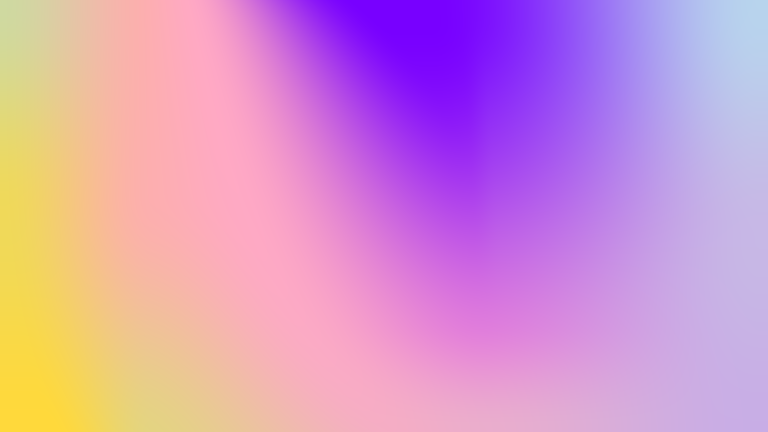
Write a Shadertoy shader that draws this background.

```glsl
// A soft mesh-like gradient: gold, peach, pink, violet and pale blue.
// Each height has a horizontal colour ramp; the stops drift and change
// colour on the way down, so the violet wedge leans and fades into pink.

#define WARM_X 0.20        // centre of the peach column
#define RIDGE_X 0.64       // lower position of the violet ridge
#define RIDGE_LEAN 0.18    // leftward shift of the ridge at the top
#define PINK_X 0.24        // pink stop at the top edge
#define CREASE 0.07        // strength of the faint fold in the violet

// Vertical colour ramp with its middle stop at height k.
vec3 ramp(vec3 top, vec3 middle, vec3 bottom, float k, float t) {
    vec3 upper = mix(top, middle, smoothstep(0.0, k, t));
    return mix(upper, bottom, smoothstep(k, 1.0, t));
}

void mainImage(out vec4 fragColor, in vec2 fragCoord) {
    vec2 uv = fragCoord / iResolution.xy;
    float x = uv.x;
    float t = 1.0 - uv.y;  // distance down from the top edge
    float t4 = t * t * t * t;
    float up = 1.0 - t;

    // Colours of the stops at this height
    vec3 gold = ramp(vec3(0.81, 0.85, 0.63), vec3(0.94, 0.85, 0.35),
                     vec3(1.00, 0.85, 0.23), 0.5, t);
    vec3 peach = mix(vec3(0.99, 0.685, 0.68), vec3(0.89, 0.835, 0.50),
                     smoothstep(0.45, 1.05, t));
    vec3 pink = mix(vec3(1.00, 0.66, 0.77), vec3(0.96, 0.68, 0.77), t4);
    vec3 violet = mix(vec3(0.47, 0.00, 1.00), vec3(0.91, 0.52, 0.85),
                      smoothstep(0.05, 0.90, t));
    violet = mix(violet, vec3(0.92, 0.68, 0.80), smoothstep(0.75, 1.0, t));
    vec3 sky = ramp(vec3(0.72, 0.83, 0.93), vec3(0.78, 0.72, 0.90),
                    vec3(0.785, 0.68, 0.90), 0.55, t);

    // Positions of the drifting stops
    float pinkX = PINK_X + 0.14 * t + 0.12 * t4;
    float ridgeX = RIDGE_X - RIDGE_LEAN * up * up * up * up;
    float skyStart = mix(0.56, 0.60, t);

    // Blend the stops from left to right
    vec3 color = mix(gold, peach, smoothstep(0.07 * t4, WARM_X, x));
    color = mix(color, pink, smoothstep(WARM_X - 0.03, pinkX + 0.02, x));
    color = mix(color, violet, smoothstep(pinkX, ridgeX, x));
    color = mix(color, sky, smoothstep(skyStart, 0.99, x));

    // Faint fold beside the ridge, strongest around the upper middle
    float foldX = 0.61 + 0.04 * t;
    float fold = smoothstep(foldX - 0.015, foldX + 0.02, x)
               * (1.0 - smoothstep(foldX, 0.85, x))
               * smoothstep(0.0, 0.3, t) * (1.0 - smoothstep(0.5, 0.75, t));
    color = mix(color, sky, CREASE * fold);

    fragColor = vec4(color, 1.0);
}
```
